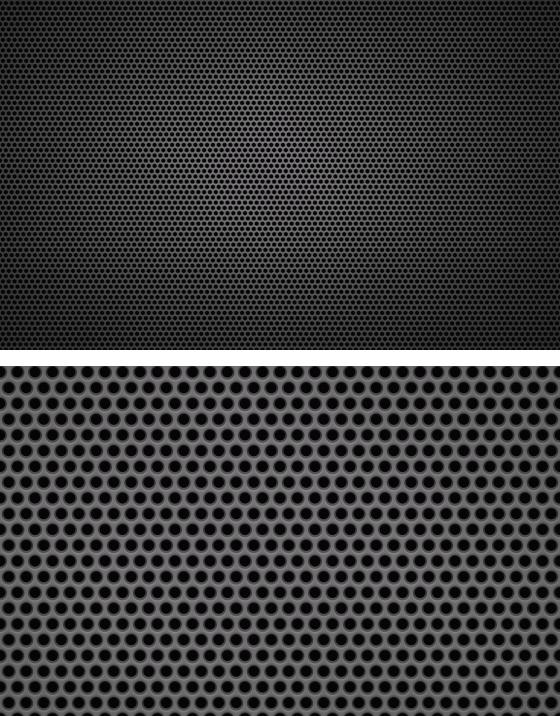
Top: the whole. Bottom: its middle third, enlarged.
Write a WebGL 2 fragment shader that draws this pattern.

```glsl
#version 300 es
precision highp float;
// Perforated dark metal sheet: staggered round holes under a soft central light.

#define COLUMNS 96.0        // holes across the canvas width
#define ROW_PITCH 0.9       // row spacing, in hole pitches
#define HOLE_RADIUS 0.395   // outer edge of a hole, in hole pitches
#define DEPTH_RADIUS 0.30   // black opening inside the bevel
#define DEPTH_SHIFT 0.04    // upward shift of the opening
#define RIM_LIGHT 0.22      // bevel contrast around the hole edge
#define CENTRE_LEVEL 0.45   // metal brightness under the light
#define EDGE_LEVEL 0.145    // metal brightness far from the light
#define FALLOFF 2.2         // how fast the light fades
#define WEAR 0.05           // uneven brightness across the sheet
#define SOFTNESS 0.95       // edge width in pixels

uniform vec2 u_resolution;
out vec4 fragColor;

const vec2 LATTICE = vec2(1.0, 2.0 * ROW_PITCH);
const vec2 LIGHT_CENTRE = vec2(0.48, 0.53);
const vec3 BLACK = vec3(0.02);
const vec3 WARM_TINT = vec3(1.01, 0.985, 1.01);
const vec3 GREEN_TINT = vec3(0.99, 1.01, 0.985);

vec2 hashGradient(vec2 cell) {
    vec3 h = fract(cell.xyx * vec3(0.1031, 0.1030, 0.0973));
    h += dot(h, h.yzx + 33.33);
    float angle = 6.28319 * fract((h.x + h.y) * h.z);
    return vec2(cos(angle), sin(angle));
}

float gradientNoise(vec2 p) {
    vec2 i = floor(p), f = p - i;
    vec2 w = f * f * f * (f * (f * 6.0 - 15.0) + 10.0);
    float a = dot(hashGradient(i), f);
    float b = dot(hashGradient(i + vec2(1, 0)), f - vec2(1, 0));
    float c = dot(hashGradient(i + vec2(0, 1)), f - vec2(0, 1));
    float d = dot(hashGradient(i + vec2(1, 1)), f - vec2(1, 1));
    return mix(mix(a, b, w.x), mix(c, d, w.x), w.y);
}

// Offset from the nearest hole centre on the staggered lattice.
vec2 nearestHole(vec2 p) {
    vec2 a = mod(p, LATTICE) - 0.5 * LATTICE;
    vec2 b = mod(p + 0.5 * LATTICE, LATTICE) - 0.5 * LATTICE;
    return dot(a, a) < dot(b, b) ? a : b;
}

// Coverage of a disc with a soft edge.
float disc(vec2 p, float radius, float edge) {
    return 1.0 - smoothstep(-0.5 * edge, 0.5 * edge, length(p) - radius);
}

void main() {
    vec2 uv = gl_FragCoord.xy / u_resolution;
    vec2 p = gl_FragCoord.xy / u_resolution.x * COLUMNS;
    // Keep a minimum softness in proportion to the holes on large canvases
    float pixel = COLUMNS / u_resolution.x;
    float edge = max(SOFTNESS * pixel, 0.08);
    vec2 q = nearestHole(p);

    // Broad light, fading towards the corners
    vec2 away = (uv - LIGHT_CENTRE) * vec2(1.5, 1.35);
    float glow = exp(-FALLOFF * dot(away, away));
    float level = mix(EDGE_LEVEL, CENTRE_LEVEL, glow);
    level *= 1.0 + WEAR * gradientNoise(p * 0.1);
    vec3 metal = level * mix(GREEN_TINT, WARM_TINT, glow);

    // Rim catches light on the lower lip and shades the upper one
    float fromEdge = abs(length(q) - HOLE_RADIUS);
    float facing = -q.y / max(length(q), 0.001);
    float rim = facing * (1.0 - smoothstep(0.0, 0.16, fromEdge));
    vec3 surface = metal * (1.0 + RIM_LIGHT * rim);

    // Bevelled wall, brighter at the bottom, then the black opening
    vec3 wall = metal * (0.5 + 0.25 * facing);
    vec3 color = mix(surface, wall, disc(q, HOLE_RADIUS, edge));
    vec2 opening = q - vec2(0.0, DEPTH_SHIFT);
    color = mix(color, BLACK, disc(opening, DEPTH_RADIUS, edge));

    fragColor = vec4(color, 1.0);
}
```
